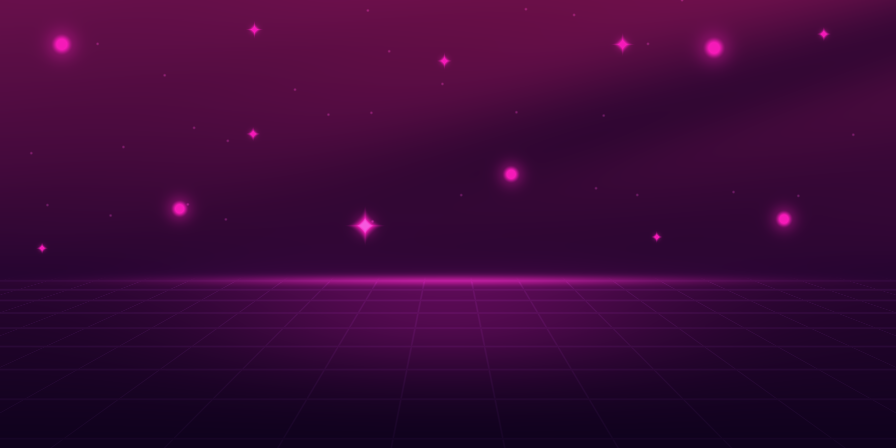
Give the GLSL for this background, as a Shadertoy shader.

```glsl
const float HORIZON = 0.375;
const vec3 NEON_PINK = vec3(0.96, 0.10, 0.72);

vec2 hash2(vec2 cell) {
    vec2 q = vec2(dot(cell, vec2(127.1, 311.7)), dot(cell, vec2(269.5, 183.3)));
    return fract(sin(q) * 43758.5);
}

float gradientNoise(vec2 p) {
    vec2 i = floor(p), f = fract(p);
    vec2 u = f * f * (3.0 - 2.0 * f);
    vec2 e = vec2(0.0, 1.0);
    float a = dot(hash2(i) * 2.0 - 1.0, f);
    float b = dot(hash2(i + e.yx) * 2.0 - 1.0, f - e.yx);
    float c = dot(hash2(i + e) * 2.0 - 1.0, f - e);
    float d = dot(hash2(i + 1.0) * 2.0 - 1.0, f - 1.0);
    return mix(mix(a, b, u.x), mix(c, d, u.x), u.y);
}

float bell(float x, float width) {
    return exp(-x * x / (width * width));
}

// Vertical gradient crossed by slanted dark bands
vec3 sky(vec2 p) {
    float height = clamp((p.y - HORIZON) / 0.625, 0.0, 1.0);
    vec3 color = mix(vec3(0.13, 0.015, 0.18), vec3(0.40, 0.06, 0.29), pow(height, 0.8));
    float slant = p.y - 0.505 - 0.30 * (p.x - 0.65);
    float reach = smoothstep(0.2, 1.4, p.x);
    float shade = 0.72 * bell(slant, 0.11) + 0.40 * bell(slant + 0.29, 0.13);
    color = mix(color, vec3(0.15, 0.018, 0.18), shade * reach);
    color *= 1.0 + 0.06 * gradientNoise(vec2(p.x * 1.3, slant * 7.0));
    return color + vec3(0.03, 0.0, 0.0) * reach * smoothstep(0.05, 0.3, slant);
}

// Perspective grid with a pool of light
vec3 ground(vec2 p, float pixel) {
    float nearness = clamp(p.y / HORIZON, 0.0, 1.0);
    vec3 color = mix(vec3(0.055, 0.006, 0.11), vec3(0.15, 0.018, 0.18), nearness);
    float pool = bell(p.x - 1.0, 0.52) * bell(p.y - 0.29, 0.13);
    color += vec3(0.19, 0.022, 0.14) * pool;

    float depth = 0.638 - p.y;
    float column = (p.x - 1.0) / (0.397 * depth);
    float row = 1.0 / (0.27 * depth);
    float columnDist = abs(fract(column) - 0.5) * 0.397 * depth;
    float rowDist = abs(fract(row + 0.5) - 0.5) * 0.27 * depth * depth;
    float line = 1.0 - smoothstep(0.0, 0.0015 + pixel, min(columnDist, rowDist));
    return color + vec3(0.055, 0.025, 0.07) * line * (0.5 + 0.5 * nearness);
}

float orb(vec2 p, vec2 center, float radius) {
    float d = length(p - center) / radius;
    return 0.75 * (1.0 - smoothstep(0.3, 1.1, d)) + 0.40 * exp(-d * d * 0.45);
}

float sparkle(vec2 p, vec2 center, float reach) {
    vec2 q = abs(p - center) / reach;
    float star = 1.0 - smoothstep(0.4, 1.15, pow(q.x, 0.65) + pow(q.y, 0.65));
    return 0.85 * star + 0.40 * exp(-dot(q, q) * 3.0);
}

// Faint specks, one candidate per cell
float dust(vec2 p, float pixel) {
    vec2 cell = floor(p / 0.155);
    vec2 random = hash2(cell + 7.0);
    vec2 center = (cell + 0.15 + 0.7 * random) * 0.155;
    float present = step(0.45, hash2(cell + 31.0).x);
    return present * (1.0 - smoothstep(0.0, 0.0025 + pixel, length(p - center)));
}

void mainImage(out vec4 fragColor, in vec2 fragCoord) {
    float pixel = 1.0 / iResolution.y;
    vec2 p = fragCoord * pixel;
    p.x += 1.0 - 0.5 * iResolution.x * pixel;
    float above = smoothstep(-0.006 - pixel, 0.006 + pixel, p.y - HORIZON);
    vec3 color = mix(ground(p, pixel), sky(p), above);

    // Horizon light: thin streak and wide haze
    float rise = abs(p.y - HORIZON);
    float side = p.x - 1.0;
    color += vec3(0.36, 0.06, 0.25) * bell(rise, 0.011) * bell(side, 0.52);
    color += vec3(0.13, 0.015, 0.10) * exp(-rise / 0.035) * bell(side, 0.65);

    // Glowing orbs
    float light = orb(p, vec2(0.138, 0.901), 0.023);
    light += orb(p, vec2(1.594, 0.893), 0.024);
    light += orb(p, vec2(0.401, 0.534), 0.019);
    light += orb(p, vec2(1.141, 0.611), 0.019);
    light += orb(p, vec2(1.750, 0.511), 0.019);

    // Four-pointed sparkles
    float center = sparkle(p, vec2(0.815, 0.496), 0.042);
    light += center + sparkle(p, vec2(1.390, 0.901), 0.025);
    light += sparkle(p, vec2(0.568, 0.934), 0.018);
    light += sparkle(p, vec2(0.565, 0.701), 0.017);
    light += sparkle(p, vec2(0.992, 0.864), 0.018);
    light += sparkle(p, vec2(1.839, 0.924), 0.017);
    light += sparkle(p, vec2(1.466, 0.471), 0.014);
    light += sparkle(p, vec2(0.094, 0.446), 0.014);

    color = mix(color, NEON_PINK, clamp(light, 0.0, 1.0));
    color += vec3(0.0, 0.25, 0.15) * smoothstep(0.8, 1.25, center);
    color += vec3(0.24, 0.08, 0.20) * dust(p, pixel) * step(HORIZON + 0.08, p.y);
    fragColor = vec4(clamp(color, 0.0, 1.0), 1.0);
}
```
